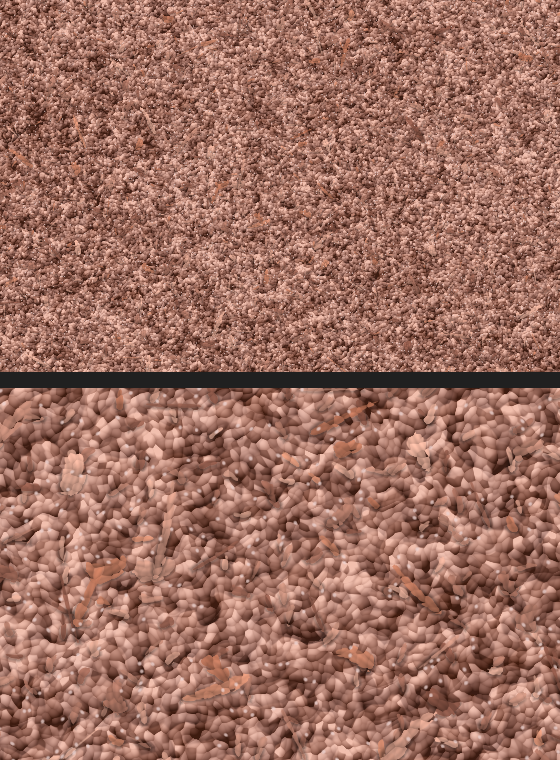
Top, the full canvas; bottom, a detail of the centre.
Give the GLSL for this texture, as a Shadertoy shader.

```glsl
// Reddish brown garden mulch: crumbly soil strewn with bark flakes and slivers.
// Three octaves of cellular noise with elongated crumbs shade the soil; hashed
// grids scatter half-buried wood pieces and tiny mineral glints over it.

vec3 hash3(vec2 p) {
    vec3 q = fract(p.xyx * vec3(.1031, .1030, .0973));
    q += dot(q, q.yxz + 33.33);
    return fract((q.xxy + q.yzz) * q.zyx);
}

// Cellular noise around .5: random tone per crumb, lit from above, dark in the gaps
float crumbs(vec2 p) {
    vec2 cell = floor(p);
    float total = 0., tone = 0.;
    for (int y = -1; y <= 1; y++)
    for (int x = -1; x <= 1; x++) {
        vec2 id = cell + vec2(x, y);
        vec3 h = hash3(id + 200.);
        vec2 toCentre = id + h.xy - p;
        float angle = 40. * h.z;
        float along = dot(toCentre, vec2(cos(angle), sin(angle)));
        float weight = exp(-26. * (dot(toCentre, toCentre) - .45 * along * along));
        total += weight;
        tone += weight * (h.z - .5 * dot(toCentre, vec2(-.4, .9)));
    }
    float gap = -log(total + 1e-9) / 26.;
    return tone / total - .7 * (gap - .13);
}

// Scatter wood pieces; size holds the largest half length and half width
vec3 scatterWood(vec3 ground, vec2 p, float spacing, vec2 size,
                 float density, float grain, float seed) {
    vec2 cell = floor(p / spacing);
    float soft = .7 / iResolution.y;
    vec3 col = ground;
    for (int y = -1; y <= 1; y++)
    for (int x = -1; x <= 1; x++) {
        vec2 id = cell + vec2(x, y) + seed;
        vec3 place = hash3(id), kind = hash3(id + 71.3);
        if (kind.x > density) continue;

        // Local frame along the wood fibre, slightly bent
        vec2 d = p - (id - seed + place.xy) * spacing;
        float a = 6.2832 * place.z;
        vec2 q = vec2(d.x * cos(a) + d.y * sin(a), d.y * cos(a) - d.x * sin(a));
        vec2 halfSize = size * mix(vec2(.5), vec2(1), kind.yz);
        q.y += halfSize.y * .3 * sin(q.x / halfSize.x * 2. + kind.y * 6.);

        // Splintered outline, narrower toward one end, ragged where soil covers it
        float along = q.x / halfSize.x;
        float taper = sqrt(max(0., 1. - pow(abs(along), 5.))) * (.8 + .25 * along);
        float sd = max(abs(q.y) - halfSize.y * taper, abs(q.x) - halfSize.x);
        sd += (.4 - grain) * min(halfSize.y, .006) * .6;
        float body = 1. - smoothstep(-soft, soft, sd);
        float shadow = (1. - smoothstep(0., .004, sd)) * smoothstep(.004, -.004, d.y);

        // Fibre streaks, rim light and a mix of bark tints
        float streak = sin(q.y * 1100. + 2. * sin(q.x * 130. + a));
        float light = .95 + .04 * streak + .22 * (grain - .5)
                    + .08 * clamp(d.y / halfSize.y, -1., 1.);
        vec3 tint = mix(vec3(.53, .32, .26), vec3(.87, .66, .58), fract(kind.x * 57.));
        tint = mix(tint, vec3(.78, .47, .34), .6 * step(.88, fract(kind.y * 37.)));
        col *= 1. - .3 * shadow * (1. - body);
        col = mix(col, tint * light, body * .9);
    }
    return col;
}

// Sparse pale mineral specks
float glints(vec2 p) {
    vec2 id = floor(p);
    vec3 h = hash3(id + 430.);
    float r = length(fract(p) - .3 - .4 * h.xy);
    return step(.94, h.z) * (1. - smoothstep(.1, .45, r));
}

void mainImage(out vec4 fragColor, in vec2 fragCoord) {
    vec2 p = fragCoord / iResolution.y;

    // Layered sines bend the crumbs out of their grids
    vec2 warped = p + .002 * sin(p.yx * 61. + 2. * sin(p * 37.))
                    + .001 * sin(p.yx * 193. + 1.7);
    float fine = crumbs(warped * 145.);
    float medium = crumbs(warped * 66. + 17.);
    float coarse = crumbs(warped * 24. + 41.);

    // Soil tone, with dark pits gathering toward the left
    float patches = sin(p.x * 5. + 2. * sin(p.y * 4.)) * sin(p.y * 7. + p.x * 3.);
    float pits = smoothstep(.45, .1, crumbs(warped * 36. + 90.) + .1 * patches + .16 * p.x);
    float tone = .62 + .68 * (fine - .5) + .42 * (medium - .5)
               + .18 * (coarse - .5) - .24 * pits + .03 * patches;
    tone = clamp(tone, -.1, 1.1);
    vec3 col = mix(vec3(.30, .15, .10), vec3(.88, .69, .63), tone);
    col -= vec3(0, .08, .08) * tone * (1. - tone);
    col += .02 * (medium - .5) * vec3(1, -.2, -1);

    // Wood from small shards to broad flakes, long slivers and thin fibres
    col = scatterWood(col, p, .026, vec2(.012, .0038), .45, fine, 11.);
    col = scatterWood(col, p, .070, vec2(.021, .011), .34, fine, 53.);
    col = scatterWood(col, p, .085, vec2(.034, .0020), .40, fine, 31.);
    col = scatterWood(col, p, .130, vec2(.048, .0070), .28, fine, 97.);

    col = mix(col, vec3(.93, .83, .82), .75 * glints(warped * 170.));
    fragColor = vec4(clamp(col, 0., 1.), 1.);
}
```
